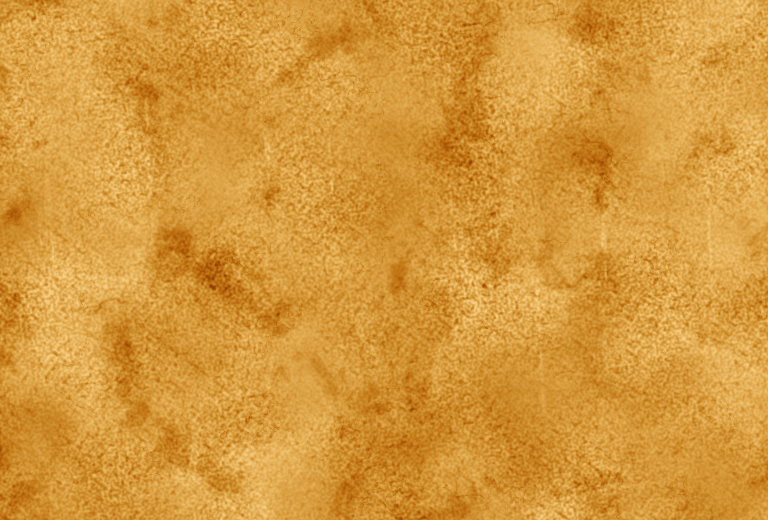
A Shadertoy shader for this texture:

```glsl
// Aged ochre parchment: ragged stains, fine grain, hairline cracks and pale vertical scratches.

const float BASE_TONE     = 0.621;
const float CLOUD_SCALE   = 3.2;
const float CLOUD_GAIN    = 0.33;
const float STAIN_SCALE   = 5.0;
const float STAIN_GAIN    = 0.17;
const float GRAIN_SCALE   = 155.0;
const float GRAIN_GAIN    = 0.15;
const float MOTTLE_GAIN   = 0.06;
const float PIT_SCALE     = 92.0;
const float PIT_GAIN      = 0.08;
const float CRACK_SCALE   = 15.0;
const float CRACK_GAIN    = 0.09;
const float SCRATCH_GAIN  = 0.11;
const int   SCRATCH_COUNT = 8;

// Ramp from burnt orange to cream; the green channel serves as the tone.
const int STOP_COUNT = 8;
const vec3 STOPS[STOP_COUNT] = vec3[STOP_COUNT](
    vec3(0.57, 0.24, 0.01), vec3(0.70, 0.38, 0.04),
    vec3(0.77, 0.48, 0.10), vec3(0.80, 0.55, 0.17),
    vec3(0.84, 0.60, 0.23), vec3(0.87, 0.65, 0.29),
    vec3(0.91, 0.71, 0.37), vec3(0.96, 0.80, 0.50));

const mat2 TURN = mat2(0.8, 0.6, -0.6, 0.8);

float hash(vec2 cell) {
    uvec2 q = uvec2(ivec2(cell)) * uvec2(1597334677u, 3812015801u);
    uint n = (q.x ^ q.y) * 1597334677u;
    n = (n ^ (n >> 15)) * 3812015801u;
    return float(n >> 8) / 16777216.0;
}

float slope(vec2 cell, vec2 local, vec2 offset) {
    float angle = 6.28318 * hash(cell + offset);
    return dot(vec2(cos(angle), sin(angle)), local - offset);
}

float gradientNoise(vec2 p) {
    vec2 cell = floor(p), f = p - cell;
    vec2 u = f * f * f * (f * (f * 6.0 - 15.0) + 10.0);
    vec2 e = vec2(0.0, 1.0);
    return mix(mix(slope(cell, f, e.xx), slope(cell, f, e.yx), u.x),
               mix(slope(cell, f, e.xy), slope(cell, f, e.yy), u.x), u.y);
}

float fbm(vec2 p, float roughness) {
    float sum = 0.0, amplitude = 0.5;
    for (int i = 0; i < 6; i++) {
        sum += amplitude * gradientNoise(p);
        p = TURN * p * 2.03 + 17.3;
        amplitude *= roughness;
    }
    return sum;
}

// Even bands hold a bundle of broken strands, odd bands one long thin line.
float scratches(vec2 p, float aspect) {
    float strands = smoothstep(0.0, 0.28, gradientNoise(vec2(p.x * 95.0 + p.y * 6.0, p.y * 6.0)));
    float wear = smoothstep(-0.35, 0.25, gradientNoise(vec2(p.x * 30.0, p.y * 22.0)));
    float cover = 0.0;
    for (int i = 0; i < SCRATCH_COUNT; i++) {
        float id = float(i);
        float x = (id + 0.2 + 0.6 * hash(vec2(id, 3.0))) / float(SCRATCH_COUNT) * aspect;
        float y = mix(0.15, 0.85, hash(vec2(id, 7.0)));
        bool bundle = i % 2 == 0;
        vec2 size = bundle ? vec2(0.021, 0.13) : vec2(0.0035, 0.24);
        vec2 d = (p - vec2(x + 0.05 * (y - p.y), y)) / size;
        cover += exp(-dot(d, d)) * (bundle ? strands : 0.7);
    }
    return wear * min(cover, 1.0);
}

vec3 parchment(float tone) {
    vec3 color = STOPS[0];
    for (int i = 1; i < STOP_COUNT; i++) {
        float low = STOPS[i - 1].g;
        color = mix(color, STOPS[i], clamp((tone - low) / (STOPS[i].g - low), 0.0, 1.0));
    }
    return color;
}

void mainImage(out vec4 fragColor, in vec2 fragCoord) {
    vec2 p = fragCoord / iResolution.y;
    float aspect = iResolution.x / iResolution.y;

    // Broad clouds, bent by a slow warp
    vec2 warp = vec2(gradientNoise(p * 6.0 + 31.0), gradientNoise(p * 6.0 + 57.0));
    float tone = BASE_TONE + CLOUD_GAIN * fbm(p * CLOUD_SCALE + 0.4 * warp + 5.0, 0.55);

    // Ragged burnt stains, heavier along the left, the bottom and the upper right
    float edge = exp(-p.x * 14.0)
               + 0.6 * exp(-p.y * 10.0 - 3.0 * abs(p.x - 0.6))
               + 0.6 * exp(-4.0 * distance(p, vec2(aspect - 0.1, 1.0)));
    float stain = fbm(p * STAIN_SCALE + 0.3 * warp + 83.0, 0.64) + 0.22 * edge;
    tone -= STAIN_GAIN * smoothstep(0.1, 0.4, stain);

    // Grain, stronger in some patches, with short dark pits
    vec2 g = TURN * p;
    float patchiness = 1.0 + 1.2 * gradientNoise(p * 6.0 + 12.0);
    float grain = GRAIN_GAIN * gradientNoise(g * GRAIN_SCALE)
                + MOTTLE_GAIN * gradientNoise(g * GRAIN_SCALE * 0.37 + 9.0);
    float pits = smoothstep(0.1, 0.42, gradientNoise(g * PIT_SCALE + 41.0));
    tone += patchiness * (grain - PIT_GAIN * pits);

    // Broken hairline cracks in scattered areas
    float ridge = abs(gradientNoise(g * CRACK_SCALE + 1.6 * fbm(p * 24.0, 0.5)));
    float cracked = smoothstep(0.05, 0.35, gradientNoise(p * 9.0 + 71.0));
    tone -= CRACK_GAIN * cracked * (1.0 - smoothstep(0.0, 0.06, ridge));

    tone += SCRATCH_GAIN * scratches(p, aspect);
    fragColor = vec4(parchment(tone), 1.0);
}
```
